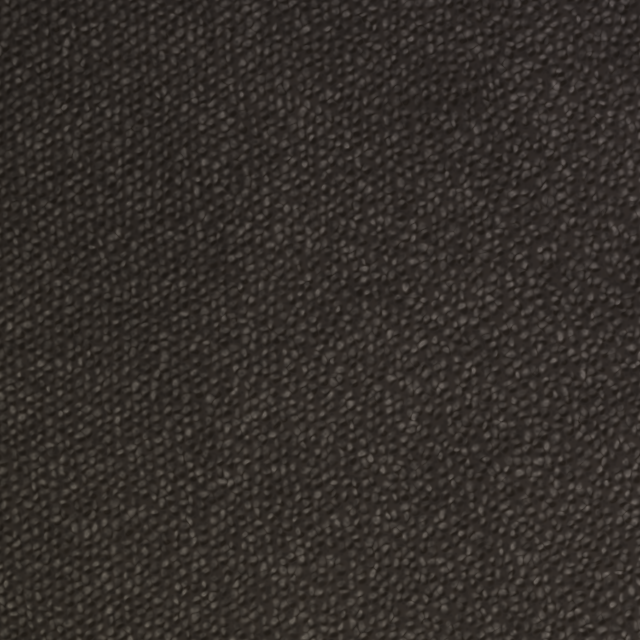
A Shadertoy shader for this texture:

```glsl
// Dark brown woven cloth: soft slanted thread knots in diagonal rows.

const vec3 GAP_COLOR    = vec3(0.122, 0.104, 0.086);
const vec3 GROUND_COLOR = vec3(0.184, 0.164, 0.148);
const vec3 KNOT_COLOR   = vec3(0.308, 0.288, 0.266);

const float ROW_ANGLE   = 0.58;                  // direction of the rows
const float KNOT_ANGLE  = 0.98;                  // lean of a single knot
const vec2  CELL        = vec2(0.0176, 0.0147);  // spacing along and across rows
const vec2  KNOT_RADIUS = vec2(0.0066, 0.0045);
const vec2  SHADOW_SHIFT = vec2(0.0035, -0.0062);
const float JITTER_LOW  = 0.36;                  // tidy weave at the left
const float JITTER_HIGH = 0.66;                  // loose weave at the right
const float WARP        = 0.008;
const float FIBRE_WARP  = 0.0036;                // ragged outlines of knots
const float GRAIN       = 0.42;
const float MOTTLE      = 0.13;

float hash(vec2 p) {
    vec3 q = fract(vec3(p.xyx) * vec3(0.1031, 0.1030, 0.0973));
    q += dot(q, q.yzx + 33.33);
    return fract((q.x + q.y) * q.z);
}

vec2 hash2(vec2 p) {
    return vec2(hash(p + 17.3), hash(p + 71.9));
}

float noise(vec2 p) {
    vec2 i = floor(p), f = fract(p);
    f = f * f * (3.0 - 2.0 * f);
    return mix(mix(hash(i), hash(i + vec2(1, 0)), f.x),
               mix(hash(i + vec2(0, 1)), hash(i + vec2(1, 1)), f.x), f.y);
}

vec2 noise2(vec2 p) {
    return vec2(noise(p + 4.0), noise(p + 47.0)) - 0.5;
}

mat2 rotation(float a) {
    float c = cos(a), s = sin(a);
    return mat2(c, -s, s, c);
}

// Flat-topped ellipse, long axis along x after turning by the angle
float softEllipse(vec2 d, float angle, vec2 radius) {
    vec2 e = rotation(angle) * d / radius;
    float q = dot(e, e);
    return exp(-q * sqrt(q));
}

// Returns knot brightness in x and the shadow beside the knots in y
vec2 weave(vec2 p, float jitter) {
    vec2 rowSpace = rotation(ROW_ANGLE) * p;
    float row = floor(rowSpace.y / CELL.y);
    vec2 result = vec2(0.0);
    for (int j = -2; j <= 2; j++) {
        float r = row + float(j);
        float stagger = 0.5 * mod(r, 2.0);
        float column = floor(rowSpace.x / CELL.x - stagger);
        for (int i = -1; i <= 1; i++) {
            vec2 id = vec2(column + float(i), r);
            vec2 shift = (hash2(id + 200.0) - 0.5) * jitter;
            vec2 center = (id + vec2(stagger, 0.0) + 0.5 + shift) * CELL;
            vec2 d = rotation(-ROW_ANGLE) * (rowSpace - center);
            float angle = KNOT_ANGLE + (hash(id + 340.0) - 0.5) * 1.8;
            vec2 radius = KNOT_RADIUS * mix(0.78, 1.18, hash(id + 510.0));
            float strength = mix(0.5, 1.15, hash(id + 650.0));
            float shade = mix(0.6, 1.2, hash(id + 790.0));
            result.x = max(result.x, strength * softEllipse(d, angle, radius));
            result.y = max(result.y, shade * softEllipse(d - SHADOW_SHIFT, ROW_ANGLE, KNOT_RADIUS));
        }
    }
    return result;
}

void mainImage(out vec4 fragColor, in vec2 fragCoord) {
    vec2 uv = fragCoord / iResolution.xy;
    vec2 p = fragCoord / iResolution.y;

    // Gentle pulling of the cloth and ragged threads
    vec2 pull = WARP * noise2(p * 9.0) + FIBRE_WARP * noise2(p * 110.0);
    float looseness = smoothstep(0.1, 0.9, uv.x + 0.3 * (0.5 - uv.y));
    vec2 threads = weave(p + pull, mix(JITTER_LOW, JITTER_HIGH, looseness));

    // Ground, dark gaps, then light knots broken up by fibres
    float fibre = noise(p * 135.0 + 9.0) * 0.6 + noise(p * 230.0 + 80.0) * 0.4 - 0.5;
    float gap = clamp(threads.y + fibre * 0.9, 0.0, 1.0);
    float knot = clamp(threads.x * (1.0 + fibre * 0.7), 0.0, 1.15);
    vec3 color = mix(GROUND_COLOR, GAP_COLOR, gap);
    color = mix(color, KNOT_COLOR, knot);
    color *= 1.0 + GRAIN * fibre;

    // Broad uneven light: dim toward the upper left, brighter at lower right
    float mottle = noise(p * 4.0 + 12.0) * 0.5 + noise(p * 13.0 + 31.0) * 0.5 - 0.5;
    float light = 1.0 + 0.12 * (uv.x - 0.5) - 0.12 * (uv.y - 0.5) + MOTTLE * mottle;
    vec3 tint = mix(vec3(1.0, 1.0, 0.96), vec3(1.0, 0.98, 1.04), 0.5 * (uv.x + uv.y));
    fragColor = vec4(color * light * tint, 1.0);
}
```
